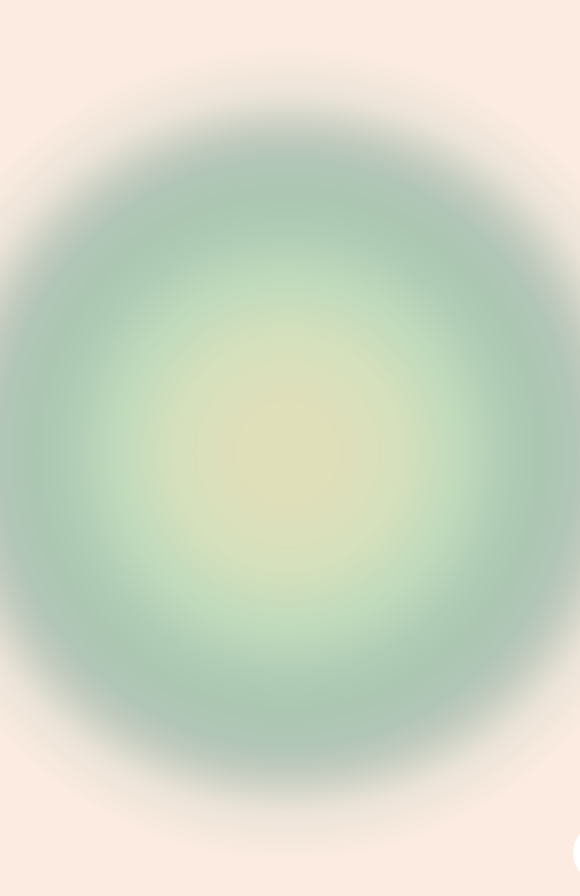
Write a Shadertoy shader that draws this background.

```glsl
const vec3 CREAM = vec3(0.984, 0.921, 0.879);
const vec3 SAND  = vec3(0.876, 0.875, 0.728);
const vec3 LIME  = vec3(0.835, 0.878, 0.738);
const vec3 MINT  = vec3(0.750, 0.855, 0.735);
const vec3 SAGE  = vec3(0.695, 0.803, 0.712);
const vec3 TEAL  = vec3(0.672, 0.778, 0.698);
const vec3 MIST  = vec3(0.695, 0.775, 0.718);
const vec3 HAZE  = vec3(0.755, 0.795, 0.745);
const vec3 BLUSH = vec3(0.925, 0.892, 0.847);

// Moves from the colour so far to the next one between two radii.
vec3 blendTo(vec3 color, vec3 next, float r, float start, float end) {
    return mix(color, next, clamp((r - start) / (end - start), 0.0, 1.0));
}

// Soft orb colour, from its core out to the backdrop.
vec3 orbColor(float r) {
    vec3 color = SAND;
    color = blendTo(color, LIME,  r, 0.08, 0.20);
    color = blendTo(color, MINT,  r, 0.20, 0.30);
    color = blendTo(color, SAGE,  r, 0.30, 0.38);
    color = blendTo(color, TEAL,  r, 0.38, 0.44);
    color = blendTo(color, MIST,  r, 0.44, 0.505);
    color = blendTo(color, HAZE,  r, 0.505, 0.545);
    color = blendTo(color, BLUSH, r, 0.545, 0.62);
    return blendTo(color, CREAM, r, 0.62, 0.70);
}

// Distance from the centre of an ellipse, measured along its height.
float ellipseRadius(vec2 p, vec2 center, float widthRatio) {
    return length((p - center) / vec2(widthRatio, 1.0));
}

// Antialiased coverage of a disc.
float discMask(vec2 p, vec2 center, float radius, float pixel) {
    return 1.0 - smoothstep(-pixel, pixel, length(p - center) - radius);
}

void mainImage(out vec4 fragColor, in vec2 fragCoord) {
    // Canvas width is one unit.
    vec2 p = fragCoord / iResolution.x;
    float pixel = 1.0 / iResolution.x;
    float height = iResolution.y / iResolution.x;

    // Glowing orb
    vec2 orbCenter = vec2(0.496, 0.494 * height);
    vec3 color = orbColor(ellipseRadius(p, orbCenter, 0.98));

    // White disc cut by the right edge
    float disc = discMask(p, vec2(1.040, 0.048 * height), 0.052, pixel);
    color = mix(color, vec3(1.0), disc);

    fragColor = vec4(color, 1.0);
}
```
